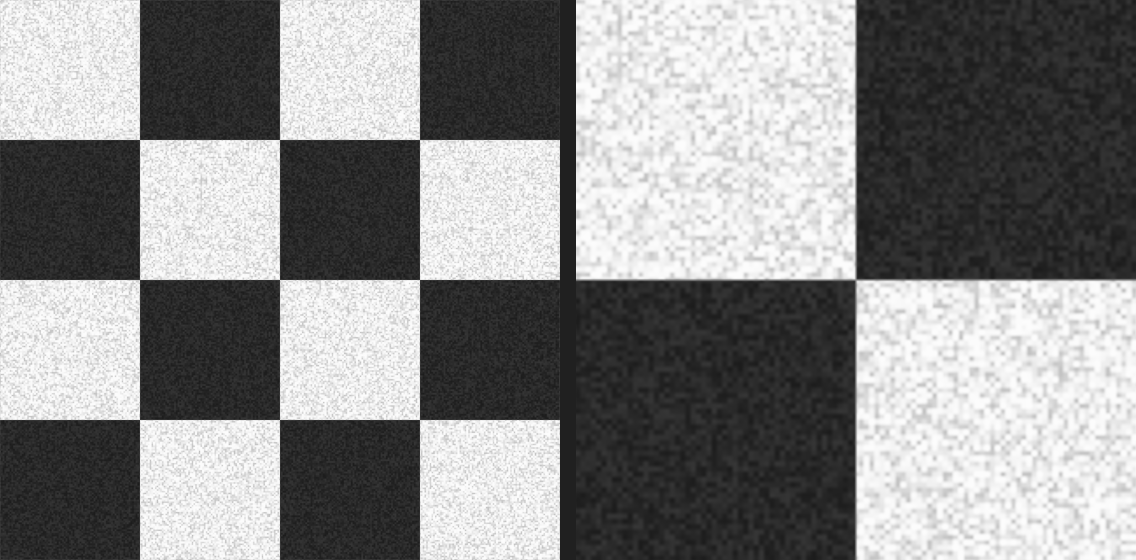
Left: the whole. Right: its middle third, enlarged.
Reproduce this pattern procedurally as a three.js fragment shader.

```glsl
varying vec2 vUv;

const float PAIRS = 2.0;          // dark and light square pairs per side
const float EDGE_SOFTNESS = 0.001;
const float GRAIN_CELLS = 320.0;

float hash(vec2 p) {
  vec3 q = fract(vec3(p.xyx) * 0.1031);
  q += dot(q, q.yzx + 33.33);
  return fract((q.x + q.y) * q.z);
}

// Value noise on a lattice that wraps after the given number of cells
float wrappedNoise(vec2 uv, float cells) {
  vec2 p = uv * cells;
  vec2 cell = floor(p);
  vec2 f = fract(p);
  vec2 blend = f * f * (3.0 - 2.0 * f);
  vec2 a = mod(cell, cells);
  vec2 b = mod(cell + 1.0, cells);
  float low = mix(hash(a), hash(vec2(b.x, a.y)), blend.x);
  float high = mix(hash(vec2(a.x, b.y)), hash(b), blend.x);
  return mix(low, high, blend.y);
}

// Signed distance to the nearest square edge, alternating along each axis
vec2 edgeDistance(vec2 uv, float pairs) {
  return (0.25 - abs(fract(uv * pairs + 0.25) - 0.5)) / pairs;
}

// 1 on dark squares, 0 on light ones
float checker(vec2 uv, float pairs, float softness) {
  vec2 side = clamp(edgeDistance(uv, pairs) / softness, -1.0, 1.0);
  return 0.5 + 0.5 * side.x * side.y;
}

void main() {
  float grain = wrappedNoise(vUv, GRAIN_CELLS);

  // Light squares carry darker specks, dark squares a faint even grain
  vec3 lightColor = vec3(0.99 - 0.23 * grain * grain);
  vec3 darkColor = vec3(0.108 + 0.103 * grain);

  float darkness = checker(vUv, PAIRS, EDGE_SOFTNESS);
  gl_FragColor = vec4(mix(lightColor, darkColor, darkness), 1.0);
}
```
